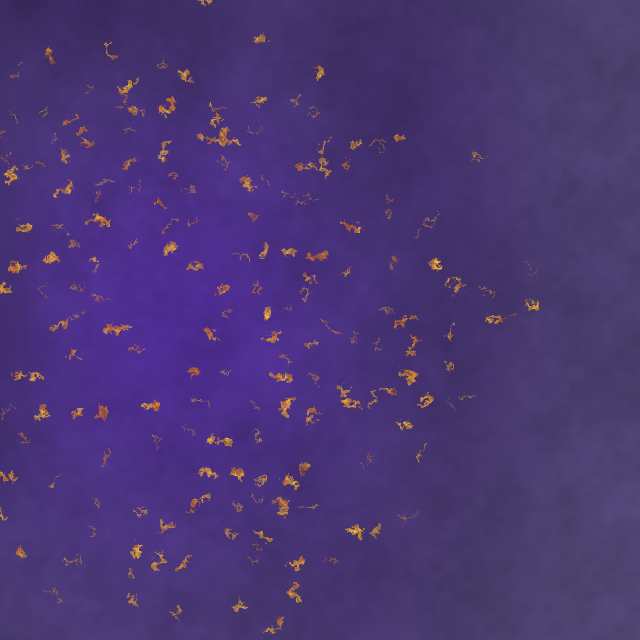
Give the GLSL for this pattern, as a Shadertoy shader.

```glsl
// Ragged gold leaf flakes scattered in a disc over a mottled violet wall.
// The wall sums soft glows and layered noise; every flake is a crooked stroke
// grown from a hashed grid cell, with its outline torn by a noise warp.

const vec3 SLATE  = vec3(0.286, 0.240, 0.424);
const vec3 VIOLET = vec3(0.305, 0.175, 0.570);
const vec3 SHADE  = vec3(0.210, 0.145, 0.360);
const vec3 MIST   = vec3(0.335, 0.288, 0.468);
const vec3 GOLD   = vec3(0.870, 0.630, 0.220);
const vec3 ORANGE = vec3(0.780, 0.410, 0.150);
const vec2 DISC_CENTER = vec2(0.30, 0.51);
const float DISC_RADIUS = 0.53;
const float CELLS = 21.0;

// Sine-free hash: three values in 0..1 from a lattice point
vec3 hash3(vec2 p) {
    vec3 q = fract(p.xyx * vec3(0.1031, 0.1030, 0.0973));
    q += dot(q, q.yxz + 33.33);
    return fract((q.xxy + q.yzz) * q.zyx);
}

float noise(vec2 p) {
    vec2 cell = floor(p), f = fract(p);
    f = f * f * (3.0 - 2.0 * f);
    float low  = mix(hash3(cell).x, hash3(cell + vec2(1, 0)).x, f.x);
    float high = mix(hash3(cell + vec2(0, 1)).x, hash3(cell + vec2(1, 1)).x, f.x);
    return mix(low, high, f.y);
}

float fbm(vec2 p) {
    float sum = 0.0, amp = 0.5;
    for (int i = 0; i < 5; i++) {
        sum += amp * noise(p);
        p = mat2(1.6, 1.2, -1.2, 1.6) * p + 7.3;
        amp *= 0.5;
    }
    return sum;
}

// Soft elliptical spot, 1 at its center
float glow(vec2 p, vec2 center, vec2 radius) {
    vec2 q = (p - center) / radius;
    return exp(-dot(q, q));
}

float segment(vec2 p, vec2 a, vec2 b) {
    vec2 ab = b - a;
    return length(p - a - ab * clamp(dot(p - a, ab) / dot(ab, ab), 0.0, 1.0));
}

// Plaster wall: broad light and shade, then clouds and fine grain
vec3 wall(vec2 p) {
    vec3 col = mix(SLATE, VIOLET, glow(p, vec2(0.28, 0.49), vec2(0.37, 0.40)));
    col = mix(col, SHADE, 0.75 * glow(p, vec2(0.05, 1.04), vec2(0.42, 0.16)));
    col = mix(col, SHADE, 0.50 * glow(p, vec2(0.62, 0.90), vec2(0.16, 0.28)));
    col = mix(col, SHADE, 0.38 * glow(p, vec2(0.69, 0.50), vec2(0.14, 0.32)));
    col = mix(col, SHADE, 0.35 * glow(p, vec2(0.56, 0.08), vec2(0.15, 0.20)));
    col = mix(col, SHADE, 0.45 * glow(p, vec2(-0.03, 0.52), vec2(0.10, 0.35)));
    col = mix(col, MIST, 0.60 * glow(p, vec2(1.00, 0.04), vec2(0.30, 0.28)));
    col = mix(col, MIST, 0.25 * glow(p, vec2(0.98, 0.88), vec2(0.16, 0.22)));
    float cloud = fbm(p * 7.0 + 2.0) - 0.48;
    float patches = fbm(p.yx * 19.0 + 11.0) - 0.48;
    float grain = fbm(p * 60.0 + 4.0) - 0.48;
    return col * (1.0 + 0.20 * cloud + 0.16 * patches + 0.11 * grain);
}

// Signed distance to a crooked, sometimes forked stroke around the origin
float flake(vec2 p, vec2 seed, float thickness) {
    vec3 r = hash3(seed + 61.0);
    float angle = 6.2832 * r.x, d = 1e3;
    vec2 start = -0.22 * vec2(cos(angle), sin(angle)), a = start;
    for (int k = 0; k < 5; k++) {
        vec3 h = hash3(seed + 17.0 * float(k) + 5.0);
        angle += (h.x - 0.5) * 4.2;
        if (k == 3 && r.y > 0.4) a = start * 0.2;
        vec2 b = a + mix(0.08, 0.24, h.y) * vec2(cos(angle), 0.8 * sin(angle));
        d = min(d, segment(p, a, b) - thickness * mix(0.2, 1.25, h.z));
        a = b;
    }
    return d;
}

// Probability that a flake sits at a place: a disc with thinner patches
float density(vec2 p) {
    float reach = length(p - DISC_CENTER) / DISC_RADIUS;
    float chance = 0.78 * (1.0 - smoothstep(0.72, 1.06, reach));
    chance *= 1.0 - 0.65 * glow(p, vec2(0.25, 0.49), vec2(0.09, 0.10));
    chance *= 1.0 - 0.50 * glow(p, vec2(0.14, 0.22), vec2(0.12, 0.14));
    return chance * (1.0 - 0.55 * glow(p, vec2(0.15, 0.92), vec2(0.22, 0.08)));
}

// Lay the flakes from the surrounding cells over a base colour
vec3 addFlakes(vec3 col, vec2 p, float pixel) {
    vec2 g = p * CELLS, home = floor(g);
    vec2 warp = vec2(noise(g * 7.0), noise(g * 7.0 + 31.0)) - 0.5;
    warp += 0.5 * (vec2(noise(g * 17.0), noise(g * 17.0 + 53.0)) - 0.5);
    float tear = noise(g * 14.0 + 3.0) - 0.5;
    float tone = noise(g * 4.5 + 9.0);
    float edge = pixel * CELLS;
    for (int y = -1; y <= 1; y++)
    for (int x = -1; x <= 1; x++) {
        vec2 cell = home + vec2(x, y);
        vec3 h = hash3(cell + 113.0), v = hash3(cell + 241.0);
        vec2 center = cell + 0.5 + (h.xy - 0.5) * 0.8;
        if (h.z > density(center / CELLS)) continue;
        float thickness = mix(0.018, 0.080, smoothstep(0.15, 0.8, v.x));
        float d = flake(g - center + warp * 0.20, cell, thickness);
        d += tear * thickness * 1.3;
        float cover = 1.0 - smoothstep(-edge, edge, d);
        float opacity = mix(0.66, 0.94, v.x) * (0.92 + 0.5 * tear);
        vec3 leaf = mix(GOLD, ORANGE, smoothstep(0.4, 0.95, tone * 0.8 + v.y * 0.35));
        col = mix(col, leaf * (1.0 + 0.35 * tear), clamp(cover * opacity, 0.0, 1.0));
    }
    return col;
}

void mainImage(out vec4 fragColor, in vec2 fragCoord) {
    vec2 p = fragCoord / iResolution.y;
    vec3 col = addFlakes(wall(p), p, 1.0 / iResolution.y);
    fragColor = vec4(clamp(col, 0.0, 1.0), 1.0);
}
```
